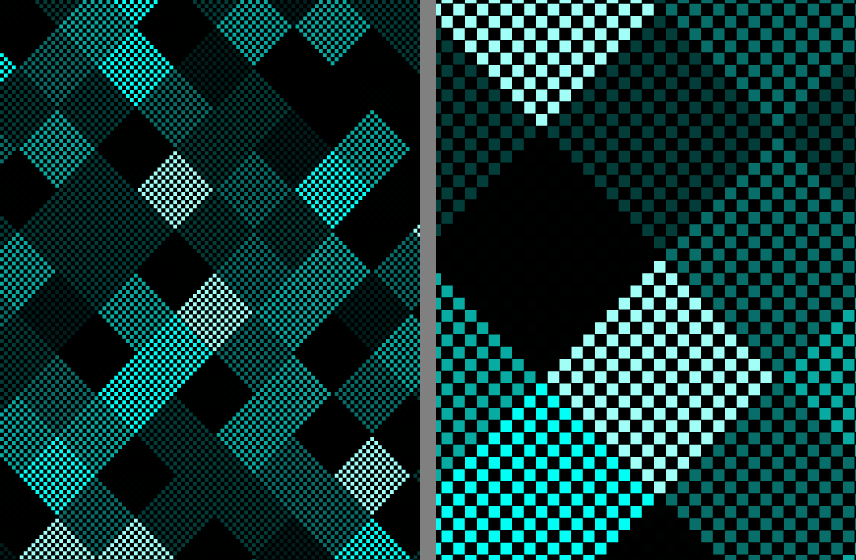
Left: the whole. Right: its middle third, enlarged.
Reproduce this background procedurally as a Shadertoy shader.

```glsl
// Mosaic of diamond tiles on black, each tile a 10 x 10 diagonal checker of small dots.
// Checker cells are mapped to diagonal axes, grouped into tiles, and every tile takes
// one tone of a teal ramp; a shuffle within 4 x 4 blocks keeps the tone shares even.

uint hash(ivec2 p) {
    uint h = uint(p.x + 512) * 1597334677u ^ uint(p.y + 512) * 3812015801u;
    h = (h ^ (h >> 15)) * 2246822519u;
    h = (h ^ (h >> 13)) * 3266489917u;
    return h ^ (h >> 16);
}

// Value in 0..1, spread evenly over each 4 x 4 block of tiles
float tileLevel(ivec2 tile) {
    uint h = hash(tile >> 2);
    uint n = uint((tile.x & 3) | ((tile.y & 3) << 2)) ^ (h & 15u);
    for (int i = 0; i < 3; i++) {
        h >>= 5;
        n = (n * (h | 1u)) & 15u;
        n ^= (n >> 2) ^ ((h >> 1) & 15u);
    }
    return (float(n) + float(hash(tile) & 255u) / 256.0) / 16.0;
}

vec3 tileColor(float level) {
    if (level < 0.26) return vec3(0.0, 0.005, 0.003);
    if (level < 0.33) return vec3(0.0, 0.12, 0.11);
    if (level < 0.57) return vec3(0.01, 0.24, 0.225);
    if (level < 0.70) return vec3(0.03, 0.43, 0.41);
    if (level < 0.83) return vec3(0.03, 0.67, 0.635);
    if (level < 0.93) return vec3(0.0, 1.0, 0.96);
    return vec3(0.63, 1.0, 0.97);
}

vec3 mosaic(vec2 p) {
    ivec2 cell = ivec2(floor(p));
    vec2 edge = abs(fract(p) - 0.5);
    bool isDot = ((cell.x + cell.y) & 1) == 1 && max(edge.x, edge.y) < 0.48;
    if (!isDot) return vec3(0.0);

    // Diagonal dot coordinates, ten dots to a tile side
    vec2 diagonal = vec2(cell.x + cell.y - 1, cell.x - cell.y - 1) * 0.5;
    ivec2 tile = ivec2(floor((diagonal + vec2(0.5, 6.5)) / 10.0));
    return tileColor(tileLevel(tile));
}

void mainImage(out vec4 fragColor, in vec2 fragCoord) {
    // Box-filtered edges from a 4 x 4 grid of samples
    vec3 color = vec3(0.0);
    for (int i = 0; i < 16; i++) {
        vec2 offset = (vec2(i & 3, i >> 2) + 0.5) / 4.0 - 0.5;
        vec2 uv = (fragCoord + offset) / iResolution.y;
        color += mosaic(vec2(uv.x, 1.0 - uv.y) * vec2(142.22, 137.14));
    }
    fragColor = vec4(color / 16.0, 1.0);
}
```
